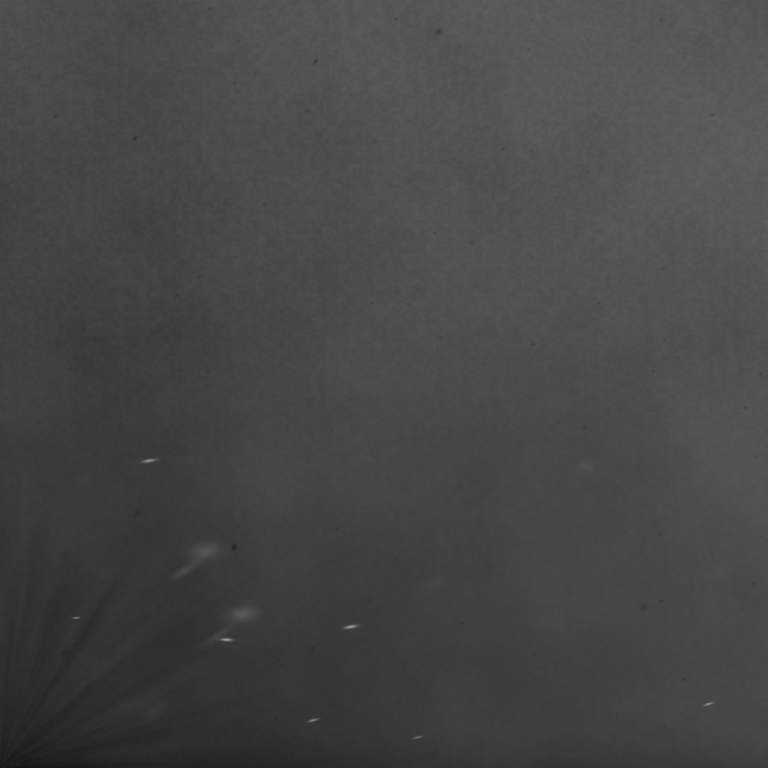
Write a Shadertoy shader that draws this texture.

```glsl
const vec3 WARM_GREY = vec3(1.01, 1.01, 0.965);
const vec3 COOL_GREY = vec3(0.965, 1.015, 1.0);
const vec3 CHIP_COLOR = vec3(0.66, 0.70, 0.62);
const vec3 PIT_COLOR = vec3(0.12, 0.13, 0.125);
const vec3 SMUDGE_COLOR = vec3(0.43, 0.42, 0.42);
const float BASE_LIGHT = 0.286;
const vec2 LIGHT_SLOPE = vec2(0.060, 0.085);
const float CORNER_SHADE = 0.060;
const float EDGE_SHADE = 0.050;
const float BLOTCH_AMOUNT = 0.075;
const float GRAIN_AMOUNT = 0.036;
const float STREAK_AMOUNT = 0.080;

float hash(vec2 p) {
    return fract(sin(dot(p, vec2(127.1, 311.7))) * 43758.5453);
}

float noise(vec2 p) {
    vec2 i = floor(p), f = fract(p);
    f = f * f * (3.0 - 2.0 * f);
    float low = mix(hash(i), hash(i + vec2(1, 0)), f.x);
    float high = mix(hash(i + vec2(0, 1)), hash(i + vec2(1, 1)), f.x);
    return mix(low, high, f.y);
}

float fbm(vec2 p) {
    float sum = 0.0, amp = 0.5;
    for (int i = 0; i < 5; i++) {
        sum += amp * noise(p);
        p = mat2(1.6, 1.2, -1.2, 1.6) * p + 7.3;
        amp *= 0.5;
    }
    return sum;
}

// Soft rotated ellipse, 1 at its centre
float ellipse(vec2 p, vec2 radius, float angle) {
    float c = cos(angle), s = sin(angle);
    vec2 q = vec2(c * p.x + s * p.y, c * p.y - s * p.x) / radius;
    return exp(-dot(q, q));
}

// Sparse marks, at most one per grid cell
float scatter(vec2 uv, float cells, float density, vec2 radius, float angle, float seed) {
    vec2 id = floor(uv * cells);
    vec2 key = id + seed;
    vec2 jitter = 0.2 + 0.6 * vec2(hash(key + 1.7), hash(key + 5.3));
    float size = mix(0.55, 1.2, hash(key + 9.1));
    float turn = angle + 0.7 * (hash(key + 3.9) - 0.5);
    float shown = step(hash(key), density) * mix(0.4, 1.0, hash(key + 6.2));
    return shown * ellipse(uv - (id + jitter) / cells, radius * size, turn);
}

void mainImage(out vec4 fragColor, in vec2 fragCoord) {
    vec2 uv = fragCoord / iResolution.xy;
    float cornerDist = length(uv);

    // Broad lighting, dark towards the lower left
    float light = BASE_LIGHT + dot(LIGHT_SLOPE, uv - 0.5);
    light -= CORNER_SHADE * exp(-cornerDist / 0.3);
    light -= EDGE_SHADE * exp(-uv.y / 0.04);

    // Cloudy blotches and fine grain
    light += BLOTCH_AMOUNT * (fbm(uv * 5.0 + 3.1) - 0.48);
    float grain = 0.6 * noise(uv * 260.0) + 0.4 * noise(uv * 120.0 + 31.0) - 0.5;
    light += GRAIN_AMOUNT * grain * mix(0.5, 1.1, smoothstep(0.2, 0.8, uv.y));

    // Brushed streaks fanning out of the corner
    float angle = atan(uv.y, uv.x + 1e-4);
    float fan = fbm(vec2(angle * 13.0, cornerDist * 5.0)) - 0.48;
    light += STREAK_AMOUNT * fan * (1.0 - smoothstep(0.08, 0.5, cornerDist));

    // Slow drift between cool and warm grey
    float warmth = 0.5 + 0.5 * (uv.x - uv.y) + 1.1 * (fbm(uv * 4.0 + 17.0) - 0.48);
    vec3 color = light * mix(COOL_GREY, WARM_GREY, clamp(warmth, 0.0, 1.0));

    // Pale rubbed smudges with a thin tail
    for (int i = 0; i < 2; i++) {
        vec2 p = uv - vec2(0.267, 0.282) - float(i) * vec2(0.048, -0.082);
        float rub = ellipse(p, vec2(0.019, 0.010), 0.15);
        rub += 0.6 * ellipse(p + vec2(0.028, 0.026), vec2(0.020, 0.005), 0.6);
        rub *= 0.35 + 0.9 * fbm(uv * 60.0);
        color = mix(color, SMUDGE_COLOR, 0.6 * min(rub, 1.0));
    }

    // Faint scuffs, dark pits and bright chips
    float scuff = scatter(uv, 6.0, 0.22, vec2(0.016, 0.008), 0.4, 41.0);
    float pit = scatter(uv, 8.0, 0.18, vec2(0.005, 0.0035), 0.9, 12.0);
    float speck = scatter(uv, 24.0, 0.12, vec2(0.0025, 0.002), 0.5, 73.0);
    float chipZone = 1.0 - smoothstep(0.4, 0.6, uv.y);
    float chip = chipZone * scatter(uv, 8.0, 0.2, vec2(0.007, 0.0018), 0.3, 27.0);
    color = mix(color, SMUDGE_COLOR, 0.16 * scuff);
    color = mix(color, PIT_COLOR, max(0.85 * pit, 0.4 * speck));
    color = mix(color, CHIP_COLOR, chip);

    fragColor = vec4(color, 1.0);
}
```
